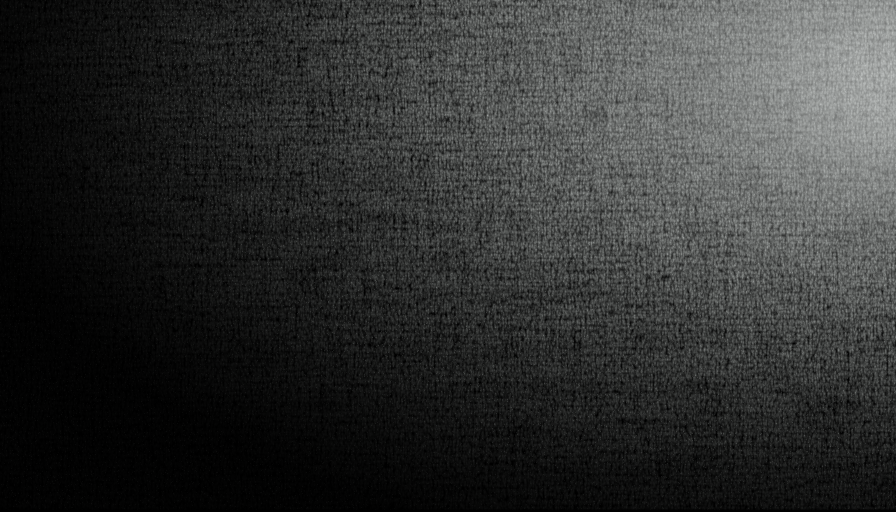
Reproduce this texture procedurally as a Shadertoy shader.

```glsl
vec2 hash2(vec2 cell) {
    vec3 q = fract(cell.xyx * vec3(0.1031, 0.1030, 0.0973));
    q += dot(q, q.yzx + 33.33);
    return fract((q.xx + q.yz) * q.zy);
}

// Cellular noise, roughly centred on zero; bright at the cell cores
float cellular(vec2 p) {
    vec2 base = floor(p);
    float nearest = 4.0;
    for (int y = -1; y <= 1; y++) {
        for (int x = -1; x <= 1; x++) {
            vec2 cell = base + vec2(x, y);
            vec2 delta = cell + hash2(cell) - p;
            nearest = min(nearest, dot(delta, delta));
        }
    }
    return 1.0 - 2.1 * sqrt(nearest);
}

// Broad light spilling from the upper right
float lighting(vec2 uv) {
    vec2 d = uv - vec2(1.0, 0.87);
    float broad = 0.55 * exp(-dot(d * d, vec2(2.6, 2.8)));
    vec2 g = uv - vec2(1.0, 0.83);
    float glow = 0.1 * exp(-dot(g * g, vec2(50.0, 20.0)));
    return max(broad + glow - 0.024, 0.005);
}

// Fine upright stitches crossed by faint warp and weft streaks
float weave(vec2 p) {
    p.x += 0.0008 * sin(p.y * 61.0 + 3.0 * sin(p.x * 17.0));
    float stitches = cellular(p * vec2(195.0, 85.0));
    float grain = cellular(p * vec2(225.0, 170.0) + 41.0);
    float warp = cellular(p * vec2(180.0, 9.0) + 83.0);
    float weft = cellular(p * vec2(8.0, 150.0) + 127.0);
    return 0.46 * stitches + 0.36 * grain + 0.24 * warp + 0.22 * weft;
}

void mainImage(out vec4 fragColor, in vec2 fragCoord) {
    vec2 uv = fragCoord / iResolution.xy;
    vec2 p = fragCoord / iResolution.y;
    float light = lighting(uv);

    // Uneven wear in wide horizontal bands
    float bands = cellular(p * vec2(1.6, 21.0) + 9.0);
    bands += 0.4 * sin(p.y * 73.0 + 1.5 * sin(p.x * 3.0));
    light *= 1.0 + 0.08 * bands * (1.0 - smoothstep(0.15, 0.4, light));

    // Relief is strongest in the half-light and softens under the glow
    float relief = light * mix(1.45, 0.22, smoothstep(0.0, 0.6, light)) + 0.01;
    float value = max(light + relief * weave(p), 0.0);

    // Sparse glints in the shadows
    float glint = smoothstep(0.6, 0.95, cellular(p * vec2(170.0, 105.0) + 211.0));
    value += glint * (0.03 + 0.08 * smoothstep(0.0, 0.1, light)) * (1.0 - light);
    value *= smoothstep(0.002, 0.008, uv.y);

    vec3 color = value * mix(vec3(0.98, 1.01, 0.99), vec3(0.99, 1.0, 1.0), light);
    fragColor = vec4(clamp(color, 0.0, 1.0), 1.0);
}
```
